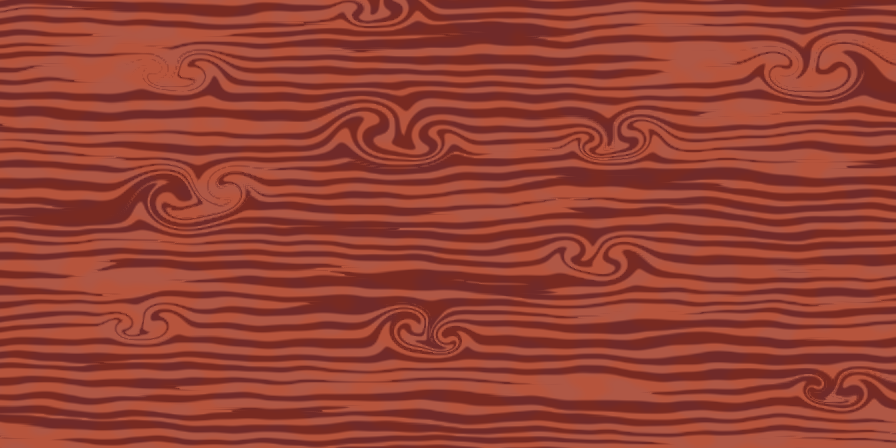
This texture is drawn by a Shadertoy shader. Its source:

```glsl
// Two-tone wood grain: long, uneven horizontal bands of dark and light red-brown.
// Gradient noise bends the grain and varies band widths, and scattered
// pairs of counter-rotating swirls curl it into knots.

const float TAU = 6.2831853;
const int KNOT_COUNT = 10;

float hash1(float n) {
    return fract(sin(n * 91.37) * 4375.85);
}

vec2 gradientAt(vec2 cell) {
    float h = fract(sin(dot(cell, vec2(127.1, 311.7))) * 43758.5);
    return vec2(cos(TAU * h), sin(TAU * h));
}

float gradientNoise(vec2 p) {
    vec2 i = floor(p);
    vec2 f = p - i;
    vec2 u = f * f * f * (f * (f * 6.0 - 15.0) + 10.0);
    vec2 e = vec2(1.0, 0.0);
    float a = dot(gradientAt(i), f);
    float b = dot(gradientAt(i + e.xy), f - e.xy);
    float c = dot(gradientAt(i + e.yx), f - e.yx);
    float d = dot(gradientAt(i + e.xx), f - e.xx);
    return mix(mix(a, b, u.x), mix(c, d, u.x), u.y);
}

// Rotates space around a center, fading out over an elliptical radius.
vec2 swirl(vec2 p, vec2 center, vec2 radius, float turn) {
    vec2 d = (p - center) / radius;
    float angle = turn * exp(-1.6 * dot(d, d));
    float c = cos(angle);
    float s = sin(angle);
    return center + radius * (mat2(c, s, -s, c) * d);
}

// Each knot is a large swirl with a smaller one turning the other way.
vec2 curlKnots(vec2 p, vec2 canvas) {
    for (int i = 0; i < KNOT_COUNT; i++) {
        float id = float(i);
        vec2 center = fract(vec2(0.42, 0.71) + id * vec2(0.7549, 0.5698)) * canvas;
        float size = mix(0.040, 0.072, hash1(id + 3.0));
        float side = hash1(id + 8.0) < 0.5 ? -1.0 : 1.0;
        float turn = side * mix(2.4, 4.6, hash1(id + 17.0));
        vec2 radius = size * vec2(1.25, 1.0);
        vec2 offset = size * vec2(1.7 * side, hash1(id + 29.0) - 0.5);
        p = swirl(p, center + offset, radius * 0.7, -0.7 * turn);
        p = swirl(p, center, radius, turn);
    }
    return p;
}

// Gentle waves along the grain, from broad bends to small ripples.
vec2 bendGrain(vec2 p) {
    float bend = 0.018 * gradientNoise(p * vec2(2.5, 4.0));
    bend += 0.014 * gradientNoise(p * vec2(6.0, 9.0) + 21.0);
    bend += 0.005 * gradientNoise(p * vec2(13.0, 18.0) + 47.0);
    return p + vec2(0.0, bend);
}

// Positive in light wood, negative in dark wood.
float grainBands(vec2 p, float count) {
    float shift = 1.1 * gradientNoise(p * vec2(0.9, 8.0) + 5.0);
    float bands = 0.45 * sin(TAU * (count * p.y + shift));
    float taper = 1.15 * gradientNoise(p * vec2(1.8, 1.6 * count) + 13.0);
    float streaks = 0.45 * gradientNoise(p * vec2(3.0, 2.6 * count) + 71.0);
    float broad = 0.55 * gradientNoise(p * vec2(1.5, 11.0) + 93.0);
    return bands + taper + streaks + broad + 0.015;
}

void mainImage(out vec4 fragColor, in vec2 fragCoord) {
    vec2 canvas = vec2(iResolution.x / iResolution.y, 1.0);
    vec2 uv = fragCoord / iResolution.y;

    vec2 grain = bendGrain(curlKnots(uv, canvas));
    float bands = grainBands(grain, 33.0);

    // Edge width stays constant in canvas units, never below a pixel.
    float edgePixels = max(0.8, 0.0038 * iResolution.y);
    float edge = max(length(vec2(dFdx(bands), dFdy(bands))) * edgePixels, 0.001);
    float light = smoothstep(-edge, edge, bands);

    // Slight drift between warm and cool versions of both tones.
    float cool = smoothstep(-0.25, 0.25, gradientNoise(uv * vec2(14.0, 22.0) + 33.0));
    vec3 darkWood = mix(vec3(0.47, 0.165, 0.13), vec3(0.44, 0.165, 0.16), cool);
    vec3 lightWood = mix(vec3(0.715, 0.33, 0.235), vec3(0.685, 0.34, 0.27), cool);

    fragColor = vec4(mix(darkWood, lightWood, light), 1.0);
}
```
